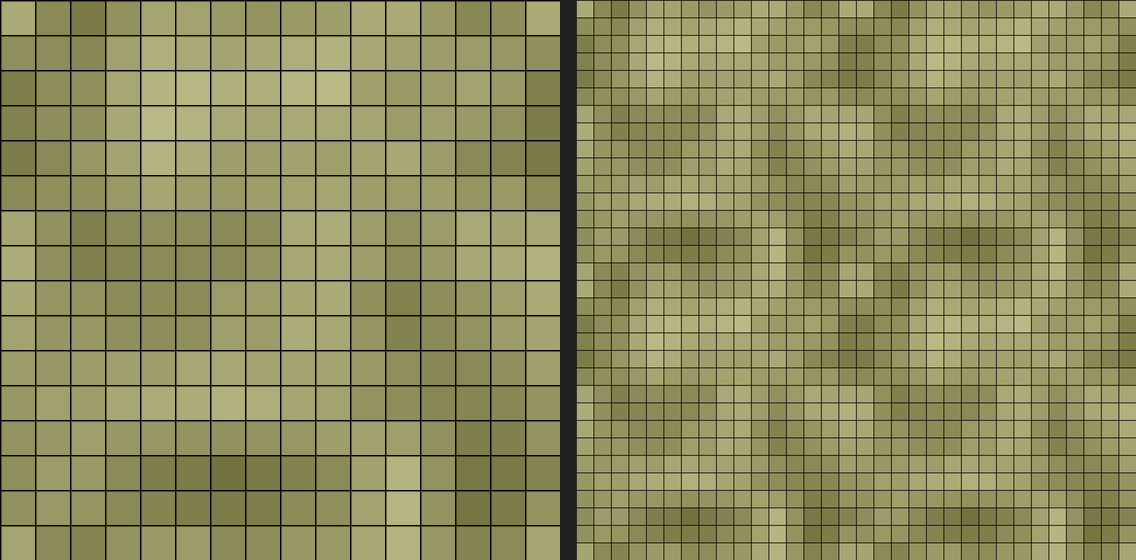
Left, the tile; right, the same tile 2 across and 2 down.
This pattern is drawn by a Shadertoy shader. Its source:

```glsl
// Square olive tiles separated by thin black grid lines.
// Each tile takes one flat shade from wrapping value noise sampled at its
// centre, so neighbouring tiles gather into soft light and dark patches.

#define TILES 16.0                        // tiles across and down
#define LINE_WIDTH 0.041                  // in tile widths
#define BASE_COLOR vec3(0.60, 0.596, 0.394)
#define LINE_COLOR vec3(0.0)
#define PATCH_CELLS 7                     // noise lattice cells per canvas
#define PATCH_CONTRAST 0.14
#define GRAIN_CONTRAST 0.018              // independent shift of each tile
#define SEED 11u

// Integer hash to [-1, 1]
float hash(ivec2 p, uint seed) {
    uint h = uint(p.x) * 1597334677u ^ uint(p.y) * 3812015801u ^ seed * 2654435769u;
    h = (h ^ (h >> 16)) * 2246822519u;
    h = (h ^ (h >> 13)) * 3266489917u;
    h ^= h >> 16;
    return float(h & 65535u) / 32767.5 - 1.0;
}

// Value noise over the unit square, wrapping after 'cells' lattice cells
float wrappedNoise(vec2 uv, int cells, uint seed) {
    vec2 p = uv * float(cells);
    ivec2 a = ivec2(floor(p)) % cells;
    ivec2 b = (a + 1) % cells;
    vec2 t = smoothstep(0.0, 1.0, fract(p));
    float low = mix(hash(a, seed), hash(ivec2(b.x, a.y), seed), t.x);
    float high = mix(hash(ivec2(a.x, b.y), seed), hash(b, seed), t.x);
    return mix(low, high, t.y);
}

// Coverage of the lines along the left and top side of every tile
float gridLines(vec2 p, vec2 pixel) {
    float halfWidth = 0.5 * LINE_WIDTH;
    vec2 d = abs(fract(p - halfWidth + 0.5) - 0.5) - halfWidth;
    vec2 cover = clamp(0.5 - d / pixel, 0.0, 1.0);
    return max(cover.x, cover.y);
}

void mainImage(out vec4 fragColor, in vec2 fragCoord) {
    // Tile space, with y running down from the top edge
    vec2 uv = fragCoord / iResolution.xy;
    vec2 p = vec2(uv.x, 1.0 - uv.y) * TILES;
    vec2 tile = mod(floor(p), TILES);

    // Flat shade per tile: broad patches plus a little grain
    float shade = PATCH_CONTRAST * wrappedNoise((tile + 0.5) / TILES, PATCH_CELLS, SEED);
    shade += GRAIN_CONTRAST * hash(ivec2(tile), SEED + 1u);

    // Lines over the tiles
    float line = gridLines(p, TILES / iResolution.xy);
    fragColor = vec4(mix(BASE_COLOR + shade, LINE_COLOR, line), 1.0);
}
```
